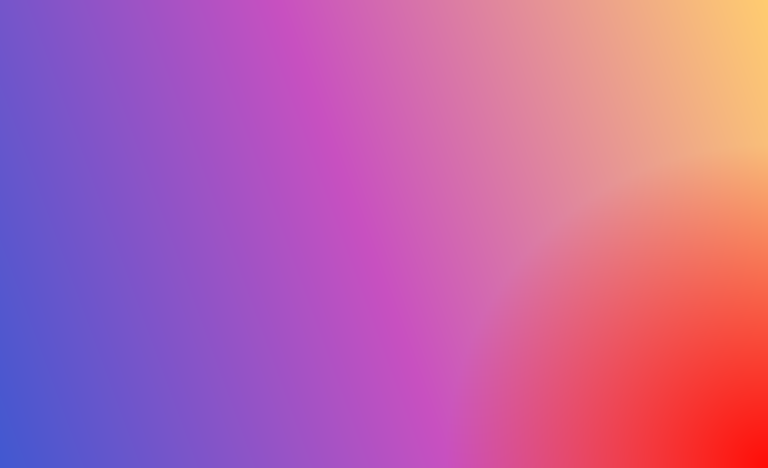
Reproduce this background procedurally as a Shadertoy shader.

```glsl
#define BLUE vec3(0.255, 0.345, 0.816)
#define ORCHID vec3(0.784, 0.314, 0.753)
#define AMBER vec3(1.0, 0.8, 0.439)
#define RED vec3(1.0, 0.045, 0.025)
#define SWEEP_ANGLE 0.352
#define ORCHID_STOP 0.48
#define GLOW_RADIUS 0.69

// Position along a slanted axis: 0 at the lower left corner, 1 at the upper right
float sweepPosition(vec2 p, vec2 size) {
    vec2 axis = vec2(cos(SWEEP_ANGLE), sin(SWEEP_ANGLE));
    return dot(p, axis) / dot(size, axis);
}

// Three colour stops joined by straight ramps
vec3 sweepColor(float t) {
    vec3 cool = mix(BLUE, ORCHID, clamp(t / ORCHID_STOP, 0.0, 1.0));
    float warmth = clamp((t - ORCHID_STOP) / (1.0 - ORCHID_STOP), 0.0, 1.0);
    return mix(cool, AMBER, warmth);
}

void mainImage(out vec4 fragColor, in vec2 fragCoord) {
    // Canvas height is one unit
    vec2 size = iResolution.xy / iResolution.y;
    vec2 p = fragCoord / iResolution.y;

    vec3 color = sweepColor(sweepPosition(p, size));

    // Round glow fading out from the lower right corner
    float cornerDistance = length(p - vec2(size.x, 0.0));
    float glow = clamp(1.0 - cornerDistance / GLOW_RADIUS, 0.0, 1.0);
    color = mix(color, RED, glow);

    fragColor = vec4(color, 1.0);
}
```
